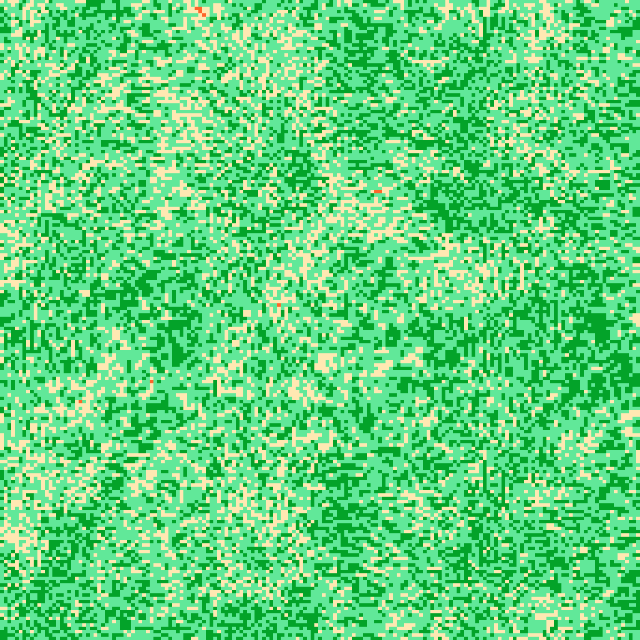
Give the GLSL for this texture, as a three.js fragment shader.

```glsl
// Fine mosaic of mint, green and cream cells, sorted by layered noise.
varying vec2 vUv;

const vec2 CELLS = vec2(171.0, 192.0);
const vec3 GREEN = vec3(0.01, 0.64, 0.16);
const vec3 MINT = vec3(0.38, 0.91, 0.60);
const vec3 CREAM = vec3(1.00, 0.91, 0.70);
const vec3 ORANGE = vec3(1.00, 0.40, 0.16);

// Random value with zero mean and unit variance.
float randomValue(vec2 p, float seed) {
  vec3 q = fract(vec3(p.xyx + seed) * vec3(0.1031, 0.1030, 0.0973));
  q += dot(q, q.yzx + 33.33);
  return (fract((q.x + q.y) * q.z) - 0.5) * 3.464;
}

// Value noise whose variance stays even between lattice points.
float evenNoise(vec2 p, float seed) {
  vec2 corner = floor(p);
  vec2 f = fract(p);
  vec2 w = f * f * (3.0 - 2.0 * f);
  float low = mix(randomValue(corner, seed),
                  randomValue(corner + vec2(1.0, 0.0), seed), w.x);
  float high = mix(randomValue(corner + vec2(0.0, 1.0), seed),
                   randomValue(corner + vec2(1.0, 1.0), seed), w.x);
  vec2 spread = w * w + (1.0 - w) * (1.0 - w);
  return mix(low, high, w.y) * inversesqrt(spread.x * spread.y);
}

// Broad patches plus grain that drifts against the cell grid,
// so that short dashes and small clumps come and go.
float cellLevel(vec2 cell) {
  vec2 place = (cell + 0.5) / CELLS;
  float patches = evenNoise(place * 7.0, 11.0);
  float clumps = evenNoise(place * 23.0, 47.0);
  float grain = evenNoise(cell * vec2(0.984, 0.992) + 0.15, 83.0);
  return 0.27 * patches + 0.28 * clumps + 0.92 * grain;
}

vec3 cellColor(vec2 cell) {
  float level = cellLevel(cell);
  vec3 color = mix(GREEN, MINT, step(-0.57, level));
  color = mix(color, CREAM, step(1.12, level));
  return mix(color, ORANGE, step(2.8, level));
}

void main() {
  // Blend neighbouring cells across a narrow band at their borders.
  vec2 grid = vUv * CELLS;
  vec2 band = clamp(fwidth(grid) * 0.5, 0.001, 1.0);
  vec2 corner = floor(grid - 0.5);
  vec2 blend = clamp((grid - corner - 1.0) / band + 0.5, 0.0, 1.0);
  vec3 bottom = mix(cellColor(corner), cellColor(corner + vec2(1.0, 0.0)), blend.x);
  vec3 top = mix(cellColor(corner + vec2(0.0, 1.0)),
                 cellColor(corner + vec2(1.0, 1.0)), blend.x);
  gl_FragColor = vec4(mix(bottom, top, blend.y), 1.0);
}
```
